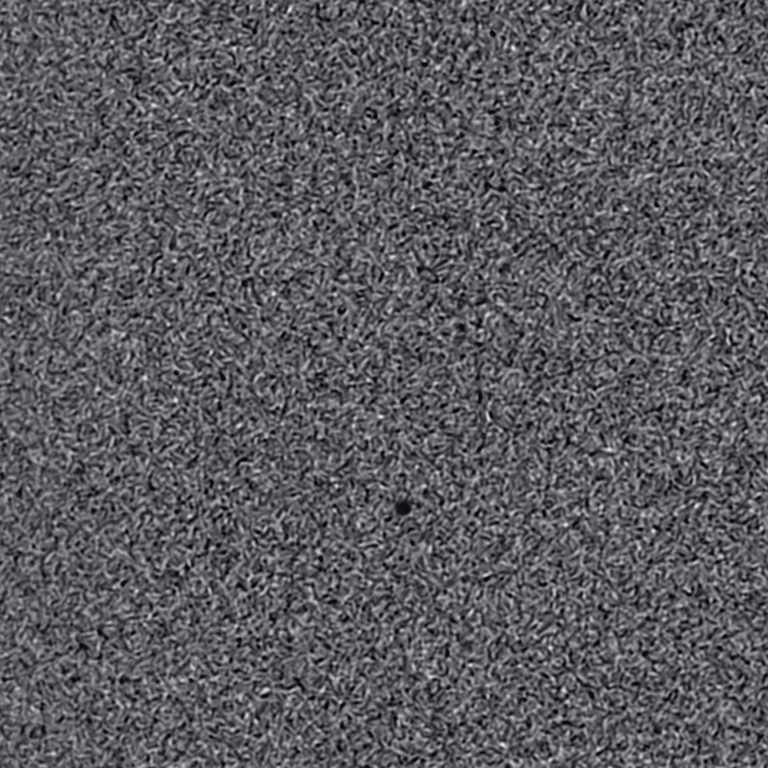
Reproduce this texture procedurally as a WebGL 1 fragment shader.

```glsl
precision highp float;
// Fine grey grained surface with short diagonal fibres and small dark pits.
uniform vec2 u_resolution;

const float TAU = 6.2831853;
const vec3 MID_GREY = vec3(0.365, 0.358, 0.376);
const vec3 WARM_COOL = vec3(0.6, -0.4, -0.6);

float hash(vec2 p, float seed) {
  vec3 q = fract(vec3(p.xyx) * vec3(0.1031, 0.1030, 0.0973) + seed * 0.137);
  q += dot(q, q.yzx + 33.33);
  return fract((q.x + q.y) * q.z);
}

vec2 rotate(vec2 p, float angle) {
  float c = cos(angle), s = sin(angle);
  return vec2(c * p.x + s * p.y, c * p.y - s * p.x);
}

// Angle near one of the two diagonals.
float diagonalAngle(vec2 cell, float seed, float spread) {
  float side = hash(cell, seed) < 0.57 ? 1.0 : -1.0;
  return side * TAU / 8.0 + (hash(cell, seed + 1.0) - 0.5) * spread;
}

// One windowed ripple, longer along x than along y.
float ripple(vec2 p, float frequency, float phase) {
  float window = max(0.0, 1.0 - p.x * p.x - p.y * p.y / 0.56);
  return window * window * cos(TAU * (frequency * p.y + phase));
}

// Cellular noise: randomly placed ripples summed over neighbouring cells.
float grain(vec2 p) {
  vec2 base = floor(p);
  float sum = 0.0;
  for (int y = -1; y <= 1; y++) {
    for (int x = -1; x <= 1; x++) {
      vec2 cell = base + vec2(float(x), float(y));
      for (int k = 0; k < 3; k++) {
        float seed = float(k) * 7.0 + 1.0;
        vec2 centre = cell + vec2(hash(cell, seed), hash(cell, seed + 1.0));
        vec2 local = rotate(p - centre, diagonalAngle(cell, seed + 2.0, 1.5));
        float frequency = mix(0.62, 1.0, hash(cell, seed + 4.0));
        sum += ripple(local, frequency, hash(cell, seed + 5.0));
      }
    }
  }
  return sum;
}

// Sparse bent fibre: x is signed relief, y is coverage.
vec2 fibre(vec2 p, float density, float seed) {
  vec2 cell = floor(p);
  vec2 centre = vec2(hash(cell, seed), hash(cell, seed + 1.0)) * 0.3 + 0.35;
  vec2 local = rotate(fract(p) - centre, diagonalAngle(cell, seed + 2.0, 0.7));
  float halfLength = mix(0.16, 0.34, hash(cell, seed + 4.0));
  local.y += (hash(cell, seed + 5.0) - 0.5) * 1.6 * local.x * local.x;
  float across = local.y / 0.068;
  float ends = 1.0 - smoothstep(halfLength * 0.7, halfLength, abs(local.x));
  float present = step(hash(cell, seed + 6.0), density);
  float tone = hash(cell, seed + 7.0) < 0.55 ? 1.0 : -1.0;
  float cover = exp(-across * across * 0.6) * ends * present;
  return vec2(tone * cover * (1.0 - across * across), cover);
}

float pit(vec2 p, vec2 centre, float radius) {
  return 1.0 - smoothstep(radius * 0.55, radius * 1.2, length(p - centre));
}

float scatteredPits(vec2 p, float density, float seed) {
  vec2 cell = floor(p);
  vec2 centre = vec2(hash(cell, seed), hash(cell, seed + 1.0)) * 0.6 + 0.2;
  float radius = mix(0.06, 0.11, hash(cell, seed + 2.0));
  return pit(fract(p), centre, radius) * step(hash(cell, seed + 3.0), density);
}

// Layered sines for slow drifts of tone and tint.
float drift(vec2 p) {
  return (sin(p.x + 1.7 * sin(p.y * 0.8)) + sin(p.y * 1.3 - p.x * 0.6 + 2.0)) * 0.5;
}

void main() {
  vec2 uv = gl_FragCoord.xy / min(u_resolution.x, u_resolution.y);

  // Grain, slightly softer toward the left edge.
  float contrast = mix(0.125, 0.153, smoothstep(0.0, 0.3, uv.x));
  float relief = grain(uv * 96.0 + 20.0) * contrast;

  // Two offset fibre layers replace part of the grain beneath them.
  vec2 fibreA = fibre(uv * 19.0 + 5.0, 0.45, 31.0);
  vec2 fibreB = fibre(uv * 23.0 + 9.4, 0.4, 47.0);
  relief *= 1.0 - 0.6 * max(fibreA.y, fibreB.y);
  relief += 0.15 * (fibreA.x + fibreB.x);

  // Small soft pits and a single deep one.
  relief -= 0.17 * scatteredPits(uv * 15.0 + 3.0, 0.4, 61.0);
  float deepPit = pit(uv, vec2(0.525, 0.338), 0.0115);

  // Tone and faint tint.
  relief += 0.008 * drift(uv * 9.0);
  vec3 color = MID_GREY + relief;
  color += WARM_COOL * 0.014 * drift(uv * 190.0);
  color = mix(color, vec3(0.05, 0.045, 0.06), deepPit * 0.95);
  gl_FragColor = vec4(clamp(color, 0.04, 0.9), 1.0);
}
```
